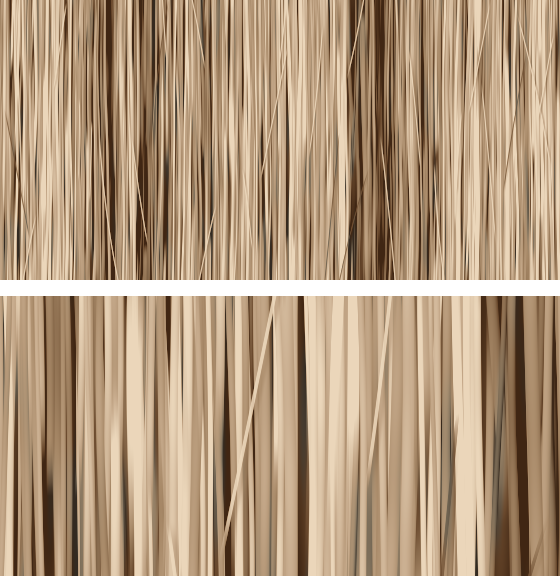
Top, the full canvas; bottom, a detail of the centre.
Reproduce this texture procedurally as a WebGL 2 fragment shader.

```glsl
#version 300 es
precision highp float;

uniform vec2 u_resolution;
out vec4 fragColor;

const int LAYERS = 7;
const int FLYAWAYS = 28;

float hash(vec2 p) {
    vec3 q = fract(p.xyx * 0.1031);
    q += dot(q, q.yzx + 33.33);
    return fract((q.x + q.y) * q.z);
}

float cornerGradient(vec2 cell, vec2 offset) {
    float angle = 6.2832 * hash(cell);
    return dot(vec2(cos(angle), sin(angle)), offset);
}

float gradientNoise(vec2 p) {
    vec2 i = floor(p), f = p - i;
    vec2 u = f * f * f * (f * (f * 6.0 - 15.0) + 10.0);
    vec2 e = vec2(1.0, 0.0);
    float low = mix(cornerGradient(i, f), cornerGradient(i + e, f - e), u.x);
    float high = mix(cornerGradient(i + e.yx, f - e.yx), cornerGradient(i + 1.0, f - 1.0), u.x);
    return mix(low, high, u.y);
}

float ramp(float a, float b, float x) {
    return clamp((x - a) / (b - a), 0.0, 1.0);
}

float band(float x, float center, float width) {
    float d = (x - center) / width;
    return exp(-d * d);
}

// Dark lowlights running the full height
float lowlight(float x) {
    float deep = band(x, 0.385, 0.028) + 0.95 * band(x, 0.515, 0.026) + band(x, 1.35, 0.034);
    float mild = 0.3 * band(x, 1.45, 0.14) + 0.35 * band(x, 1.28, 0.02) + 0.3 * band(x, 0.33, 0.03);
    return min(deep + mild, 1.1);
}

// Brown to cream, ordered by tone
vec3 hairColor(float tone) {
    vec3 c = mix(vec3(0.25, 0.15, 0.075), vec3(0.41, 0.28, 0.17), ramp(0.02, 0.09, tone));
    c = mix(c, vec3(0.53, 0.41, 0.29), ramp(0.09, 0.2, tone));
    c = mix(c, vec3(0.66, 0.54, 0.41), ramp(0.2, 0.38, tone));
    c = mix(c, vec3(0.78, 0.67, 0.55), ramp(0.38, 0.63, tone));
    return mix(c, vec3(0.92, 0.84, 0.73), ramp(0.63, 0.9, tone));
}

// Lays one sheet of near-vertical strands over the given tone
float strandLayer(vec2 p, float tone, float depth, float density, float seed, float pixel) {
    float warp = 0.022 * gradientNoise(vec2(p.x * 4.0 + seed * 5.7, p.y * 1.1 + seed));
    float x = (p.x + warp) * density;
    float shade = lowlight(p.x + warp);
    float soft = 0.65 * pixel * density;
    for (int j = -1; j <= 1; j++) {
        float id = floor(x) + float(j);
        vec2 key = vec2(id, seed * 17.3);
        float pick = hash(key + 3.1);
        float track = hash(key + 9.7) * 97.0;
        float center = id + 0.5 + 0.4 * (hash(key) - 0.5);
        center += 1.8 * (hash(key + 21.4) - 0.5) * (p.y - 0.5);
        center += 0.5 * gradientNoise(vec2(track, p.y * 2.3));
        float halfWidth = mix(0.16, 0.42, hash(key + 41.2));
        float d = x - center;
        float fade = smoothstep(-0.28, -0.08, gradientNoise(vec2(track + 31.6, p.y * 1.7)));
        float cover = 1.0 - smoothstep(halfWidth - soft, halfWidth + soft, abs(d));
        cover *= fade * step(pick, 0.66);
        float across = d / halfWidth;
        float body = mix(0.3, 0.77, depth) + 0.62 * (hash(key + 57.8) - 0.5);
        body += 0.2 * gradientNoise(vec2(track + 7.4, p.y * 5.0));
        body -= 0.1 * across * across + 0.05 * across + 0.52 * shade;
        tone = mix(tone, max(body, 0.0), cover);
    }
    return tone;
}

// Coverage of a loose, slanted hair; the second value is its shadow
vec2 flyaway(vec2 p, vec2 center, float slope, float bend, float reach, float pixel) {
    vec2 d = p - center;
    float side = (d.x - slope * d.y - bend * d.y * d.y) / sqrt(1.0 + slope * slope);
    float ends = 1.0 - smoothstep(reach * 0.75, reach, abs(d.y));
    float halfWidth = 0.0021;
    float hair = 1.0 - smoothstep(halfWidth - 0.6 * pixel, halfWidth + 0.6 * pixel, abs(side));
    float shadow = 1.0 - smoothstep(0.001, 0.0065, abs(side - 0.0045));
    return vec2(hair, shadow) * ends;
}

void main() {
    float pixel = 1.0 / u_resolution.y;
    vec2 p = gl_FragCoord.xy * pixel;
    float aspect = u_resolution.x * pixel;

    // Gaps first, then sheets from back to front
    float tone = 0.07 + 0.1 * gradientNoise(vec2(p.x * 40.0, p.y * 3.0));
    for (int i = 0; i < LAYERS; i++) {
        float n = float(i);
        float density = 56.0 + 8.5 * mod(n * 2.0, 5.0);
        tone = strandLayer(p, tone, n / float(LAYERS - 1), density, n + 1.0, pixel);
    }
    tone = 0.5 + 1.12 * (tone - 0.49);

    // Loose hairs
    for (int i = 0; i < FLYAWAYS; i++) {
        vec2 key = vec2(float(i) * 3.7, 71.3);
        vec2 center = vec2(aspect * (float(i) + hash(key)) / float(FLYAWAYS), hash(key + 5.3));
        float slope = 0.46 * (hash(key + 11.9) - 0.5);
        float bend = 0.3 * (hash(key + 19.1) - 0.5);
        float reach = mix(0.14, 0.36, hash(key + 27.7));
        vec2 cover = flyaway(p, center, slope, bend, reach, pixel);
        float light = hash(key + 35.2) < 0.14 ? 0.12 : 0.93;
        tone = mix(tone, tone * 0.6, 0.5 * cover.y);
        tone = mix(tone, light, 0.85 * cover.x);
    }

    // Cool grey tint in some of the gaps
    vec3 color = hairColor(tone);
    float cool = smoothstep(0.0, 0.3, gradientNoise(vec2(p.x * 48.0, p.y * 4.0 + 13.0)));
    cool *= (1.0 - ramp(0.1, 0.5, tone)) * (1.0 - min(lowlight(p.x), 1.0));
    float grey = dot(color, vec3(0.3, 0.59, 0.11));
    color = mix(color, grey * vec3(0.96, 1.02, 0.96), 0.6 * cool);
    fragColor = vec4(color, 1.0);
}
```
